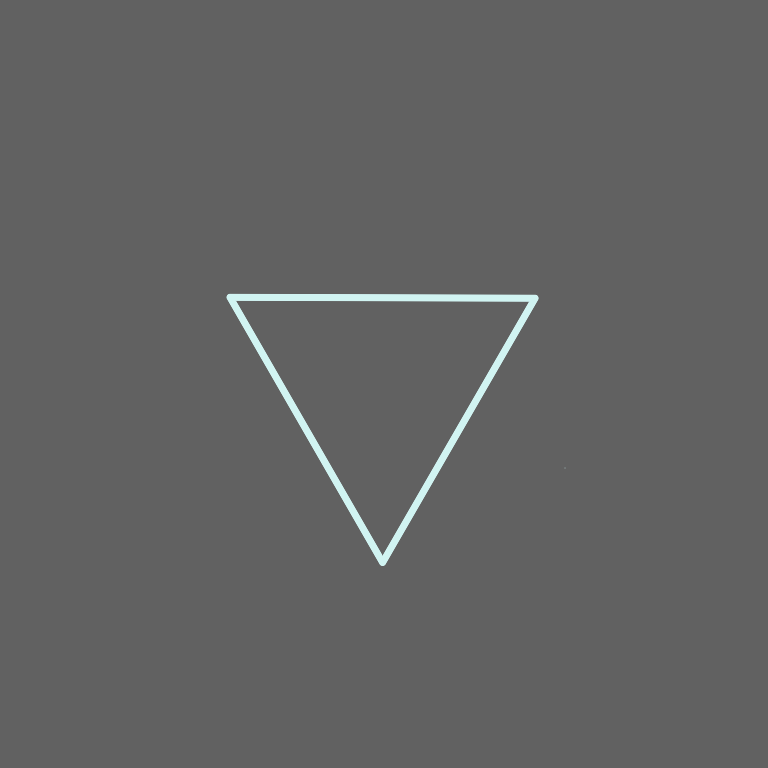
Give the GLSL for this background, as a three.js fragment shader.

```glsl
varying vec2 vUv;

// Distance from p to the segment between a and b
float segmentDistance(vec2 p, vec2 a, vec2 b) {
  vec2 pa = p - a;
  vec2 ba = b - a;
  return length(pa - ba * clamp(dot(pa, ba) / dot(ba, ba), 0.0, 1.0));
}

void main() {
  vec2 leftCorner = vec2(0.2995, 0.6129);
  vec2 rightCorner = vec2(0.6967, 0.6117);
  vec2 lowerCorner = vec2(0.4982, 0.2676);

  // Triangle outline with round joints
  float outline = segmentDistance(vUv, leftCorner, rightCorner);
  outline = min(outline, segmentDistance(vUv, rightCorner, lowerCorner));
  outline = min(outline, segmentDistance(vUv, lowerCorner, leftCorner));

  float edge = 0.5 * max(fwidth(vUv.x), fwidth(vUv.y));
  float stroke = 1.0 - smoothstep(-edge, edge, outline - 0.0046);

  // Faint speck at the lower right
  float speckDistance = length(vUv - vec2(0.7357, 0.3906));
  float speck = 1.0 - smoothstep(-edge, edge, speckDistance - 0.0008);

  vec3 grey = vec3(0.38);
  vec3 paleCyan = vec3(0.82, 0.955, 0.95);
  vec3 color = mix(grey, paleCyan, max(stroke, 0.4 * speck));

  gl_FragColor = vec4(color, 1.0);
}
```
